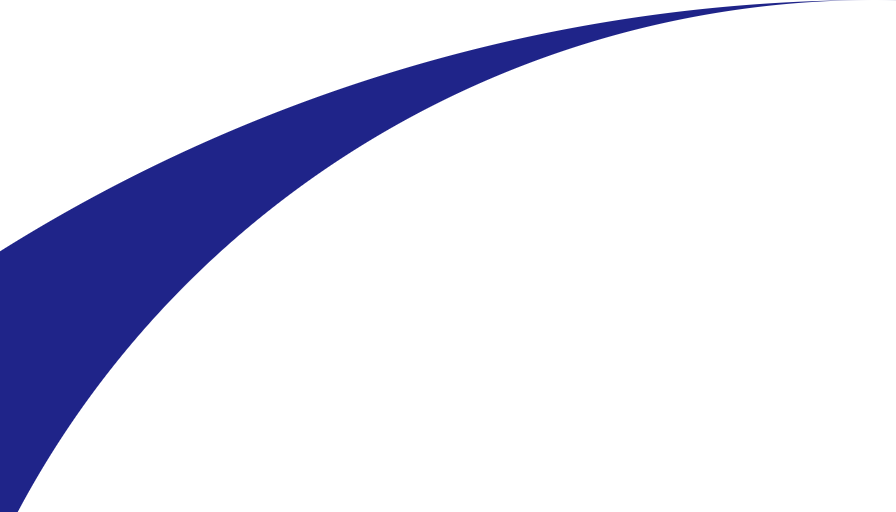
This background is drawn by a WebGL 1 fragment shader. Its source:

```glsl
precision highp float;
// Draws a navy crescent sweeping from the lower left to a fine tip at the top right, on white.

uniform vec2 u_resolution;

const vec3 PAPER = vec3(1.0);
const vec3 NAVY = vec3(0.122, 0.141, 0.537);

// Layout units: height 1, width ASPECT
const float ASPECT = 1.7306;
const vec2 TIP = vec2(1.6895, 1.0);    // point where both circles touch
const float OUTER_RADIUS = 3.153;
const float INNER_RADIUS = 1.870;

// Smooth coverage of a circle whose topmost point is the tip
float discBelowTip(vec2 p, float radius, float pixel) {
    float dist = length(p - TIP + vec2(0.0, radius)) - radius;
    return clamp(0.5 - dist / pixel, 0.0, 1.0);
}

void main() {
    vec2 p = gl_FragCoord.xy / u_resolution * vec2(ASPECT, 1.0);
    float pixel = 1.0 / u_resolution.y;

    // Crescent: the outer disc without the inner one
    float crescent = discBelowTip(p, OUTER_RADIUS, pixel)
                   - discBelowTip(p, INNER_RADIUS, pixel);

    gl_FragColor = vec4(mix(PAPER, NAVY, clamp(crescent, 0.0, 1.0)), 1.0);
}
```
